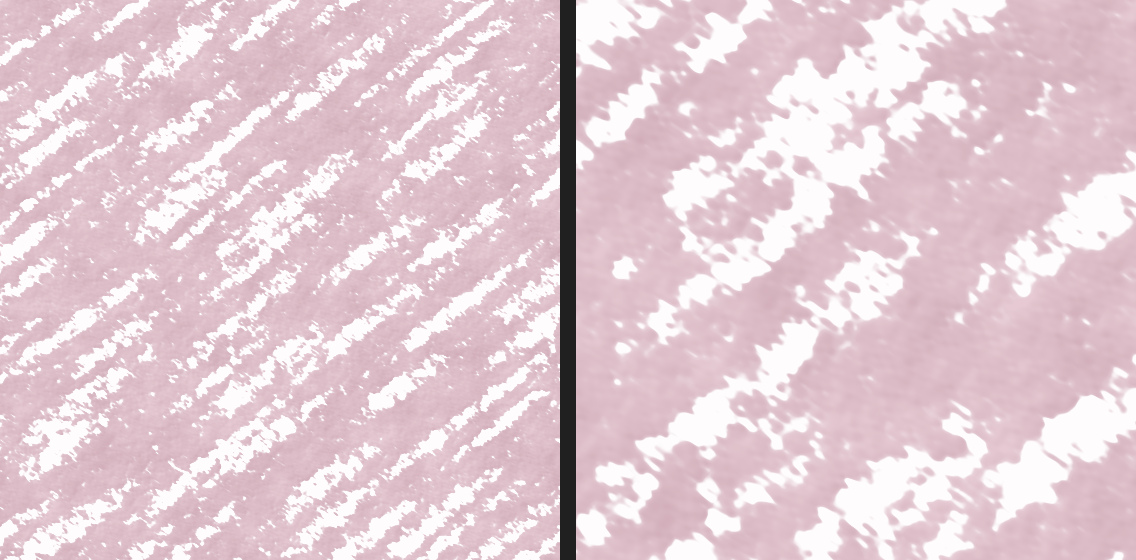
Left, the full canvas; right, a detail of the centre.
A WebGL 1 fragment shader for this texture:

```glsl
precision highp float;
// Slanted white chalk strokes breaking up over dusty pink grained paper.

uniform vec2 u_resolution;

float hash(vec2 p) {
  return fract(sin(dot(p, vec2(127.1, 311.7))) * 43758.5453);
}

float noise(vec2 p) {
  vec2 i = floor(p), f = fract(p);
  f = f * f * (3.0 - 2.0 * f);
  return mix(mix(hash(i), hash(i + vec2(1.0, 0.0)), f.x),
             mix(hash(i + vec2(0.0, 1.0)), hash(i + 1.0), f.x), f.y);
}

vec2 rotate(vec2 p, float angle) {
  float c = cos(angle), s = sin(angle);
  return vec2(c * p.x + s * p.y, c * p.y - s * p.x);
}

// Paper tooth: small clumps with finer slanted flecks
float paperGrain(vec2 p) {
  vec2 q = rotate(p, -0.6) + 3.0;
  return 0.43 * noise(p * 75.0 + 9.0)
       + 0.32 * noise(q * vec2(105.0, 165.0))
       + 0.25 * noise(q * vec2(170.0, 310.0));
}

// Chalk pressure: tapered dashes in staggered rows, 1 at a stroke's core
float strokePressure(vec2 p) {
  vec2 cellSize = vec2(0.42, 0.055);
  float row = floor(p.y / cellSize.y);
  float pressure = 0.0;
  for (int j = -1; j <= 1; j++) {
    float r = row + float(j);
    float shift = hash(vec2(r, 4.7));
    float column = floor(p.x / cellSize.x - shift);
    for (int i = -1; i <= 1; i++) {
      vec2 id = vec2(column + float(i), r);
      vec2 jitter = vec2(hash(id + 11.3), hash(id + 27.9)) - 0.5;
      vec2 center = (id + vec2(shift, 0.0) + 0.5 + jitter * vec2(0.3, 0.45)) * cellSize;
      vec2 radius = vec2(mix(0.13, 0.25, hash(id + 41.1)),
                         mix(0.012, 0.034, hash(id + 63.5)));
      vec2 d = (p - center) / radius;
      pressure = max(pressure, 1.0 - dot(d, d));
    }
  }
  return pressure;
}

void main() {
  vec2 uv = gl_FragCoord.xy / u_resolution.y;
  float grain = paperGrain(uv);

  // Strokes climb to the right with a slight waver
  vec2 along = rotate(uv, 0.65) + 5.0;
  along.y += 0.03 * (noise(along * vec2(4.0, 5.0)) - 0.5);
  float pressure = strokePressure(along);
  float patchiness = noise(along * vec2(14.0, 40.0)) - 0.5;

  // Pink ground, mottled and lit as a shallow relief
  float relief = grain - paperGrain(uv + vec2(0.0022, -0.0022));
  float shade = 0.56 + 0.5 * (noise(uv * 22.0) - 0.5)
              + 0.35 * (noise(uv * 60.0 + 31.0) - 0.5) + 1.3 * relief;
  vec3 color = mix(vec3(0.82, 0.68, 0.725), vec3(0.9, 0.79, 0.825),
                   clamp(shade, 0.0, 1.0));

  // Soft chalk dust under crisp broken chalk
  float cover = pressure + 2.3 * (grain - 0.5) + 0.35 * patchiness - 0.58;
  vec3 chalk = vec3(0.995, 0.988, 0.99);
  color = mix(color, chalk, 0.25 * smoothstep(-0.35, 0.1, cover));
  color = mix(color, chalk, smoothstep(-0.08, 0.13, cover));

  gl_FragColor = vec4(color, 1.0);
}
```
